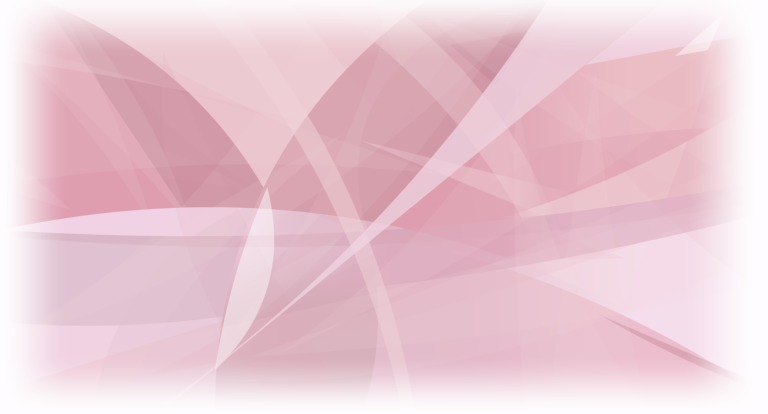
This background is drawn by a Shadertoy shader. Its source:

```glsl
// Soft abstract backdrop of overlapping translucent rose and lilac sheets.
// Each sheet lies between gently bowed edges; faint hashed slivers add facets
// and a white vignette dissolves the border.
#define SIZE vec2(7.68, 4.14) // working space, y pointing down
#define SLIVERS 22
#define SLIVER_ALPHA 0.13
#define ROSE  vec3(.87, .62, .69)
#define MAUVE vec3(.77, .54, .60)
#define BLUSH vec3(.92, .73, .76)
#define PALE  vec3(.94, .83, .85)
#define LILAC vec3(.95, .84, .91)
#define DUSK  vec3(.86, .74, .80)
#define WHITE vec3(.995, .99, .995)

vec2 pos;
float blur;

vec3 hash3(float n) {
    vec3 q = fract(n * vec3(.1031, .1030, .0973));
    q += dot(q, q.yzx + 33.33);
    return fract((q.xxy + q.yzz) * q.zyx);
}

// Coverage beyond a parabolic edge a-b: below it when running rightward,
// right of it when running upward. Bow shifts its middle to that side.
float past(vec2 a, vec2 b, float bow) {
    vec2 d = b - a, r = pos - a;
    float t = dot(r, d) / dot(d, d);
    float side = (d.x * r.y - d.y * r.x) / length(d);
    float slope = 4. * bow * (1. - 2. * t) / length(d);
    float dist = (side - 4. * bow * t * (1. - t)) / sqrt(1. + slope * slope);
    return smoothstep(-blur, blur, dist);
}

// Sheet past edge a-b but short of edge c-d
float between(vec2 a, vec2 b, float bowA, vec2 c, vec2 d, float bowC) {
    return past(a, b, bowA) * (1. - past(c, d, bowC));
}

float triangle(vec2 a, vec2 b, vec2 c) {
    return past(a, b, 0.) * past(b, c, 0.) * past(c, a, 0.);
}

void paint(inout vec3 col, vec3 ink, float amount) {
    col = mix(col, ink, amount);
}

void upperSheets(inout vec3 col, float arc, float above, float rayRight) {
    // Dark wedge and pale sweep on the left
    float shade = past(vec2(.75, .15), vec2(2.65, 1.9), -.2);
    float wedge = shade * (1. - past(vec2(.5, .1), vec2(2, 2.35), 0.));
    paint(col, MAUVE, .75 * wedge * (1. - arc) * above);
    paint(col, PALE, .75 * (1. - shade) * (1. - arc) * above);
    paint(col, PALE, .28 * (1. - past(vec2(0, .6), vec2(2.6, 1.1), -.05)) * (1. - arc));

    // Twin arcs of the centre
    float disc = above * (1. - past(vec2(4.8, .15), vec2(3.72, 2.5), .6));
    float open = 1. - rayRight;
    paint(col, vec3(.82, .62, .66), .75 * arc * above * open);
    paint(col, MAUVE, .33 * disc * open);
    paint(col, ROSE, .5 * disc * rayRight * (1. - smoothstep(5., 6., pos.x)));

    // Slanted pale bands and a dark chip
    float slant = between(vec2(5.2, 2.15), vec2(3.6, .3), .12, vec2(5.55, 2.2), vec2(4.1, .2), .16);
    paint(col, PALE, .38 * slant * above);
    float spear = between(vec2(3.5, 1.38), vec2(5.12, 1.78), 0., vec2(3.5, 1.36), vec2(5.12, 2.03), 0.);
    paint(col, PALE, .4 * spear * (1. - smoothstep(5.2, 6.2, pos.x)));
    paint(col, MAUVE, .8 * triangle(vec2(4.5, .45), vec2(5.32, .3), vec2(4.95, .85)));
}

void rightSheets(inout vec3 col, float above, float rayRight) {
    float start = smoothstep(5., 5.5, pos.x);
    float roof = past(vec2(5.85, .65), vec2(7.4, .36), 0.);
    paint(col, LILAC, .75 * (1. - roof) * rayRight * start);
    float fold = past(vec2(5.2, 1.52), vec2(7.68, 1.26), -.06);
    float hem = past(vec2(5.2, 2.12), vec2(7.5, 1.05), .08);
    paint(col, ROSE, .5 * fold * (1. - hem) * rayRight * start);
    paint(col, PALE, .6 * hem * start * above);
    paint(col, WHITE, .55 * triangle(vec2(6.75, .56), vec2(7.25, .12), vec2(7.08, .5)));
    paint(col, ROSE, .22 * past(vec2(6.1, 3.3), vec2(7.2, .3), .08) * roof);
}

void lowerSheets(inout vec3 col, float arc, float below) {
    paint(col, mix(LILAC, vec3(.89, .76, .82), smoothstep(2., 3.2, pos.x)), .92 * below);

    // Broad dusk sheet on the left, pink root beneath it
    float shelf = past(vec2(0, 2.3), vec2(7.68, 1.8), .25);
    float left = 1. - arc;
    paint(col, DUSK, .8 * shelf * left * (1. - past(vec2(0, 3.22), vec2(2.2, 3.17), .06)));
    paint(col, BLUSH, .4 * left * past(vec2(0, 3.92), vec2(3.5, 2.85), -.03));
    paint(col, DUSK, .3 * left * below * past(vec2(1.05, 3.6), vec2(2.65, 2), -.28));

    // Mauve column and the rose area right of it
    float column = past(vec2(3.68, 3.95), vec2(3.72, 2.5), .08);
    paint(col, vec3(.80, .63, .67), .65 * arc * (1. - column) * smoothstep(2.3, 3.2, pos.y));
    paint(col, ROSE, .22 * column * below * (1. - smoothstep(4.5, 6.2, pos.x)));

    // Bright lilac at far right over a pink slope with a dark lip
    float slope = past(vec2(3.8, 2.35), vec2(7.4, 3.8), -.18);
    float right = smoothstep(4., 6.6, pos.x);
    paint(col, vec3(.97, .89, .95), .85 * (1. - slope) * shelf * right);
    paint(col, vec3(.94, .74, .80), .7 * slope * right);
    paint(col, MAUVE, .45 * between(vec2(6, 3.15), vec2(7.4, 3.75), 0., vec2(6, 3.15), vec2(7.4, 3.83), .03));

    // Rose ribbon crossing the whole width
    float thin = 1. - past(vec2(0, 2.36), vec2(7.68, 2), .26);
    float wide = 1. - past(vec2(3, 2.95), vec2(7.68, 2.12), .1);
    paint(col, MAUVE, .2 * shelf * thin);
    paint(col, vec3(.85, .65, .73), .6 * shelf * wide * smoothstep(3., 4., pos.x));
}

void mainImage(out vec4 fragColor, in vec2 fragCoord) {
    vec2 uv = fragCoord / iResolution.xy;
    pos = vec2(uv.x, 1. - uv.y) * SIZE;
    blur = .8 * SIZE.y / iResolution.y;

    // Large sheets
    float below = past(vec2(.1, 2.28), vec2(7.4, 3.8), -.8);
    float arc = past(vec2(2.15, 4.14), vec2(4.2, .05), -.58);
    float rayRight = past(vec2(1.7, 4.05), vec2(6.4, .2), 0.);
    vec3 col = mix(ROSE, BLUSH, smoothstep(4.5, 6.5, pos.x));
    upperSheets(col, arc, 1. - below, rayRight);
    rightSheets(col, 1. - below, rayRight);
    lowerSheets(col, arc, below);

    // Faint scattered slivers
    for (int i = 0; i < SLIVERS; i++) {
        vec3 h = hash3(float(i) + 3.), k = hash3(float(i) + 71.);
        vec2 a = h.xy * SIZE, dir = vec2(cos(6.283 * h.z), sin(6.283 * h.z));
        vec2 b = a + 2.5 * dir, c = b + .7 * vec2(-dir.y, dir.x);
        paint(col, k.z < .4 ? ROSE : PALE, SLIVER_ALPHA * between(a, b, .15 * k.x, a, c, .2 * k.y));
    }

    // Luminous strip, petal and long ray
    paint(col, PALE, .5 * between(vec2(3.9, 3.6), vec2(2.2, .3), .2, vec2(4.05, 3.6), vec2(2.5, .3), .2));
    paint(col, WHITE, .5 * between(vec2(2.15, 3.7), vec2(2.66, 1.9), -.06, vec2(2.15, 3.7), vec2(2.68, 1.9), .27));
    float ray = past(vec2(1.7, 4), vec2(5.45, .05), .25) * (1. - rayRight);
    paint(col, mix(LILAC, PALE, .4), .75 * ray);

    // White vignette
    vec2 fade = smoothstep(vec2(0, -.1), vec2(.7, .6), pos)
              * smoothstep(vec2(.1, 0), vec2(.85, .6), SIZE - pos);
    col = mix(WHITE, col, fade.x * fade.y);
    fragColor = vec4(col, 1);
}
```
